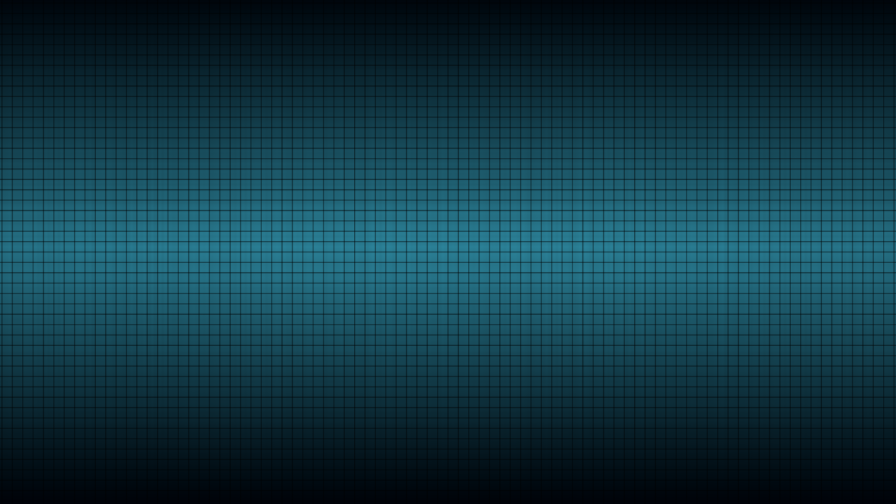
Give the GLSL for this background, as a Shadertoy shader.

```glsl
// A teal horizontal band of light fading to near-black above and below,
// overlaid with a fine square grid of dark lines and a faint woven grain.
// A rounded falloff gives the light; repeated line distances give the grid.

#define BAND_HEIGHT 0.51      // centre of the glow, in canvas heights
#define BAND_REACH 0.53       // distance at which the light dies out
#define BAND_POWER 1.2        // curve of the falloff
#define BAND_ROUNDING 0.022   // softness of the bright ridge
#define BAND_LEVEL 0.515      // green level of the ridge
#define CELL 0.02058          // grid spacing, in canvas heights
#define LINE_WIDTH 0.0026     // grid line width, in canvas heights
#define LINE_DARKNESS 0.36
#define THREAD_DARKNESS 0.05
#define SIDE_SHADE 0.13       // darkening at the left and right ends

float hash(float n) {
    return fract(sin(n * 127.1) * 4375.85);
}

// Pixel coverage of a line of the given width, dist away from its centre
float lineCoverage(float dist, float width, float pixel) {
    float lo = max(dist - 0.5 * pixel, -0.5 * width);
    float hi = min(dist + 0.5 * pixel, 0.5 * width);
    return max(hi - lo, 0.0) / pixel;
}

// Repeated grid lines along one axis, each with its own strength
float gridLine(float x, float seed, float pixel) {
    float index = floor(x / CELL + 0.5);
    float strength = 0.85 + 0.3 * hash(index + seed);
    return strength * lineCoverage(x - index * CELL, LINE_WIDTH, pixel);
}

// Smooth one-dimensional noise for the threads between grid lines
float thread(float x, float seed) {
    float t = x * 4.0 / CELL;
    float i = floor(t);
    float f = smoothstep(0.0, 1.0, t - i);
    return mix(hash(i + seed), hash(i + 1.0 + seed), f);
}

// Teal ramp: dark tones lean to blue, bright ones to cyan
vec3 tealRamp(float level) {
    return max(vec3(0.36 * level - 0.013, level, 1.13 * level + 0.022), 0.0);
}

void mainImage(out vec4 fragColor, in vec2 fragCoord) {
    float pixel = 1.0 / iResolution.y;
    vec2 p = (fragCoord - 0.5 * iResolution.xy) * pixel;
    float side = 2.0 * fragCoord.x / iResolution.x - 1.0;

    // Band of light
    float dist = length(vec2(p.y + 0.5 - BAND_HEIGHT, BAND_ROUNDING));
    float light = pow(max(1.0 - dist / BAND_REACH, 0.0), BAND_POWER);
    float level = BAND_LEVEL * light * (1.0 - SIDE_SHADE * side * side);
    vec3 color = tealRamp(level);

    // Woven grain
    float weave = thread(p.x, 31.0) + thread(p.y, 67.0) - 1.0;
    color *= 1.0 + THREAD_DARKNESS * weave;

    // Square grid
    float columns = gridLine(p.x, 11.0, pixel);
    float rows = gridLine(p.y, 53.0, pixel);
    color *= (1.0 - LINE_DARKNESS * columns) * (1.0 - LINE_DARKNESS * rows);

    fragColor = vec4(color, 1.0);
}
```
